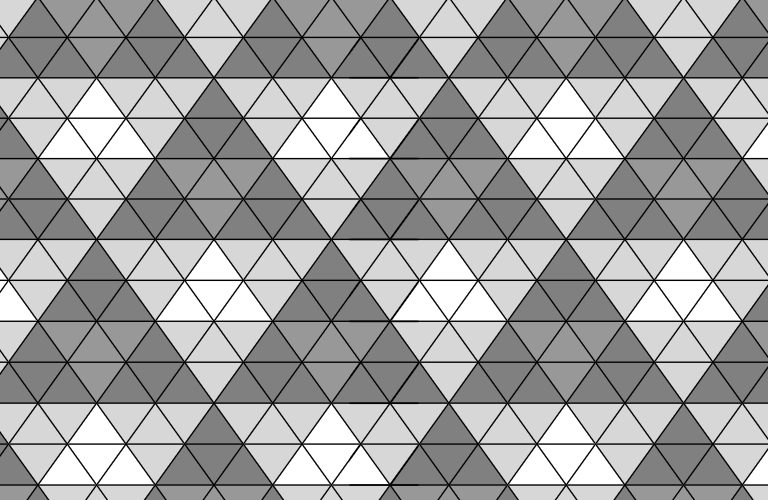
Give the GLSL for this pattern, as a WebGL 1 fragment shader.

```glsl
precision highp float;
// Grey triangle lattice: interlocking large triangles, each with a lighter core, ruled in thin black lines.

uniform vec2 u_resolution;

// All lengths are fractions of the canvas width.
const vec2 ORIGIN = vec2(-0.0685, 0.0138);
const float CELL_WIDTH = 0.07643;
const float ROW_ABOVE = 0.0526;
const float ROW_BELOW = 0.0533;
const float CELLS_PER_SIDE = 4.0;
const float LINE_WIDTH = 0.0018;
const float SEAM_EXTRA = 0.0006;
const float SEAM_HALF_WIDTH = 0.045;

const vec3 DARK = vec3(0.502);
const vec3 DARK_CORE = vec3(0.598);
const vec3 LIGHT = vec3(0.842);
const vec3 LIGHT_CORE = vec3(1.0);
const vec3 INK = vec3(0.0);

// Rows in the upper part are slightly flatter.
float rowHeight(float y) {
  return y > ORIGIN.y ? ROW_ABOVE : ROW_BELOW;
}

// Cell coordinates: falling diagonals, rising diagonals, rows.
vec3 latticeCoords(vec2 p) {
  vec2 q = (p - ORIGIN) / vec2(CELL_WIDTH, rowHeight(p.y));
  return vec3(q.x + 0.5 * q.y, q.x - 0.5 * q.y, q.y);
}

// Upright triangles are dark, inverted ones light; the medial triangle is the core.
vec3 fillColor(vec2 p) {
  vec2 f = fract(latticeCoords(p).xy / CELLS_PER_SIDE);
  bool upright = f.x > f.y;
  vec3 bary = upright ? vec3(1.0 - f.x, f.y, f.x - f.y)
                      : vec3(f.x, 1.0 - f.y, f.y - f.x);
  bool core = max(bary.x, max(bary.y, bary.z)) < 0.5;
  if (upright) return core ? DARK_CORE : DARK;
  return core ? LIGHT_CORE : LIGHT;
}

// Four samples soften the borders between fills.
vec3 smoothFill(vec2 p, float pixel) {
  vec3 sum = vec3(0.0);
  for (int i = 0; i < 4; i++) {
    float k = float(i);
    vec2 offset = vec2(mod(k, 2.0), floor(k / 2.0)) - 0.5;
    sum += fillColor(p + 0.5 * pixel * offset);
  }
  return 0.25 * sum;
}

// 1 when the nearest integer below n is even, else 0.
float isEven(float n) {
  return 1.0 - mod(floor(n), 2.0);
}

// Ink coverage of the three line families, heavier along a central seam.
float lineInk(vec2 p, float pixel) {
  vec3 c = latticeCoords(p);
  float row = rowHeight(p.y);
  float diagonal = 1.0 / length(vec2(1.0 / CELL_WIDTH, 0.5 / row));
  vec3 dist = abs(fract(c + 0.5) - 0.5) * vec3(diagonal, diagonal, row);

  float seam = 1.0 - smoothstep(-pixel, pixel, abs(p.x) - SEAM_HALF_WIDTH);
  vec3 extra = seam * SEAM_EXTRA * vec3(0.0, isEven(c.z), isEven(c.z + 0.5));
  vec3 halfWidth = 0.5 * (LINE_WIDTH + extra);

  vec3 ink = clamp((halfWidth - dist) / pixel + 0.5, 0.0, 1.0);
  return max(ink.x, max(ink.y, ink.z));
}

void main() {
  float pixel = 1.0 / u_resolution.x;
  vec2 p = (gl_FragCoord.xy - 0.5 * u_resolution) * pixel;
  vec3 color = mix(smoothFill(p, pixel), INK, lineInk(p, pixel));
  gl_FragColor = vec4(color, 1.0);
}
```
